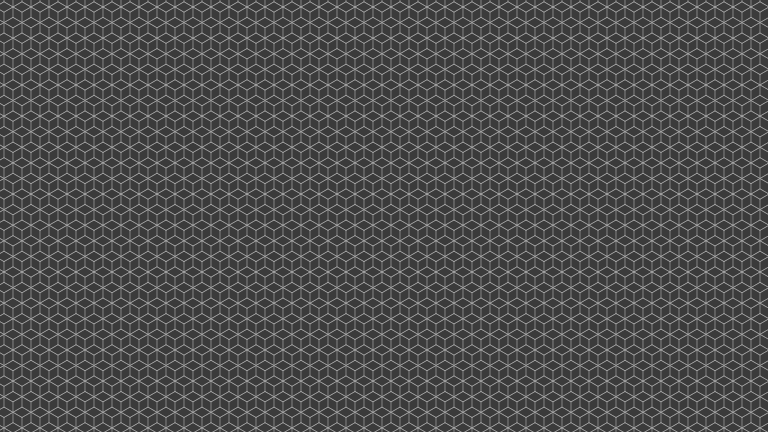
Write a WebGL 2 fragment shader that draws this pattern.

```glsl
#version 300 es
precision highp float;
// Thin pale outlines of stacked isometric cubes on charcoal.

#define COLUMNS 42.667             // cubes across the canvas
#define ORIGIN vec2(0.722, 0.23)   // centre of one top face, in cube widths
#define SLANT_WIDTH 0.038          // line widths, in cube widths
#define UPRIGHT_WIDTH 0.031
#define CHARCOAL vec3(0.232)
#define LINE_COLOR vec3(0.75)

uniform vec2 u_resolution;
out vec4 fragColor;

const float ROOT3 = 1.7320508;
const vec2 CELL = vec2(1.0, ROOT3);       // two staggered rows high
const float FACE_HALF_HEIGHT = 0.5 / ROOT3;

// Share of a pixel covered by a line, also when it is thinner than the pixel
float lineCoverage(float dist, float width, float pixel) {
    float outer = clamp(0.5 + (0.5 * width - dist) / pixel, 0.0, 1.0);
    float inner = clamp(0.5 - (0.5 * width + dist) / pixel, 0.0, 1.0);
    return outer - inner;
}

// One lattice of top-face rhombi joined by upright edges
float cubeLines(vec2 p, float pixel) {
    vec2 q = abs(mod(p + 0.5 * CELL, CELL) - 0.5 * CELL);
    float slant = abs(dot(q, vec2(0.5, 0.5 * ROOT3)) - 0.25);
    float upright = length(vec2(q.x, max(FACE_HALF_HEIGHT - q.y, 0.0)));
    float a = lineCoverage(slant, SLANT_WIDTH, pixel);
    float b = lineCoverage(upright, UPRIGHT_WIDTH, pixel);
    return 1.0 - (1.0 - a) * (1.0 - b);
}

void main() {
    float pixel = COLUMNS / u_resolution.x;
    vec2 p = gl_FragCoord.xy * pixel - ORIGIN;

    // Alternate rows are shifted by half a cube
    float evenRows = cubeLines(p, pixel);
    float oddRows = cubeLines(p - 0.5 * CELL, pixel);
    float ink = 1.0 - (1.0 - evenRows) * (1.0 - oddRows);

    fragColor = vec4(mix(CHARCOAL, LINE_COLOR, ink), 1.0);
}
```
